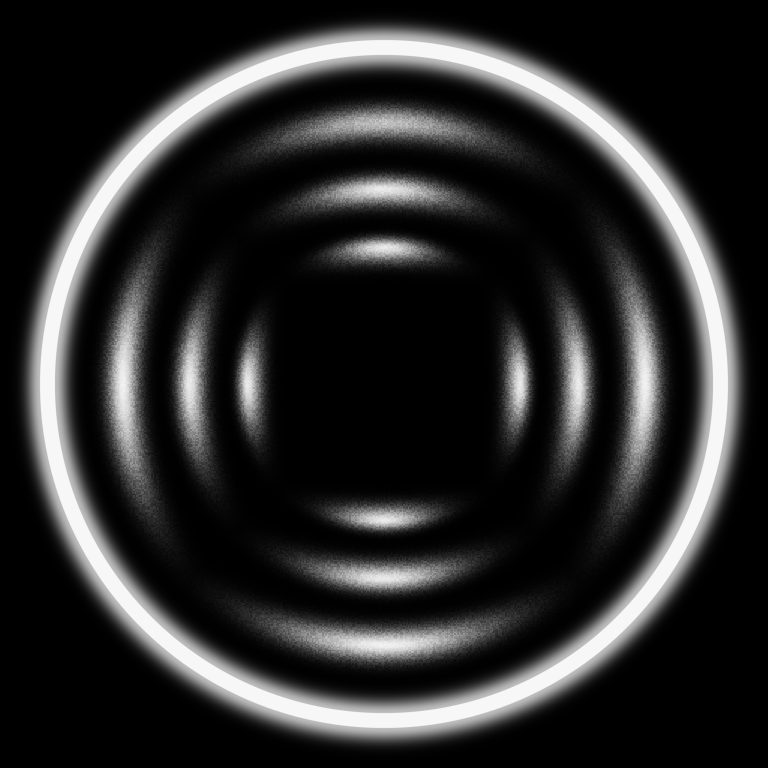
A Shadertoy shader for this background:

```glsl
const float QUARTER_TURN = 1.57079633;
const vec3 BACKDROP = vec3(0.0);
const vec3 LIGHT = vec3(0.97);

float bell(float x, float width) {
    float t = x / width;
    return exp(-t * t);
}

float hash(vec2 cell) {
    vec3 q = fract(vec3(cell.xyx) * 0.1031);
    q += dot(q, q.yzx + 33.33);
    return fract((q.x + q.y) * q.z);
}

// Signed angle to the nearest axis, repeated on all four sides
float foldedAngle(vec2 p) {
    float angle = atan(p.y, p.x + 1e-6);
    return mod(angle + 0.5 * QUARTER_TURN, QUARTER_TURN) - 0.5 * QUARTER_TURN;
}

// Soft crescent with separate inward and outward falloff
float crescent(float r, float angle, float radius, float inner, float outer, float span) {
    float d = r - radius - 0.025 * angle * angle;
    return bell(d, d < 0.0 ? inner : outer) * bell(angle, span);
}

// Three nested crescents per side; the uppermost one is dimmer
float crescents(vec2 p) {
    float r = length(p);
    float angle = foldedAngle(p);
    float topSide = smoothstep(0.6, 0.8, p.y / max(r, 1e-4));
    float sum = 0.0;
    for (int i = 0; i < 3; i++) {
        float k = float(i);
        float radius = 0.178 + 0.070 * k + 0.0055 * k * k;
        float inner = 0.0180 + 0.0010 * k;
        float outer = 0.0115 + 0.0040 * k;
        float span = 0.33 + 0.035 * k;
        float level = i == 2 ? mix(0.97, 0.77, topSide) : 0.94;
        sum += level * crescent(r, angle, radius, inner, outer, span);
    }
    return sum;
}

// Fine grain, strongest in the midtones
float addGrain(float light, vec2 p, float density, float amount) {
    float grain = hash(floor(p * density) + density) - 0.5;
    return clamp(light + amount * grain * light * (1.0 - light), 0.0, 1.0);
}

// Solid ring over a soft halo
float glowingRing(float r, float radius, float halfWidth, float haloWidth, float pixel) {
    float d = abs(r - radius) - halfWidth;
    float halo = 0.76 * bell(max(d, 0.0), haloWidth);
    return mix(halo, 1.0, smoothstep(pixel, -pixel, d));
}

void mainImage(out vec4 fragColor, in vec2 fragCoord) {
    float size = min(iResolution.x, iResolution.y);
    vec2 p = (fragCoord - 0.5 * iResolution.xy) / size;

    float arcs = addGrain(crescents(p), p, 512.0, 0.65);
    float ring = glowingRing(length(p), 0.4382, 0.0097, 0.0170, 0.75 / size);

    fragColor = vec4(mix(BACKDROP, LIGHT, max(arcs, ring)), 1.0);
}
```
